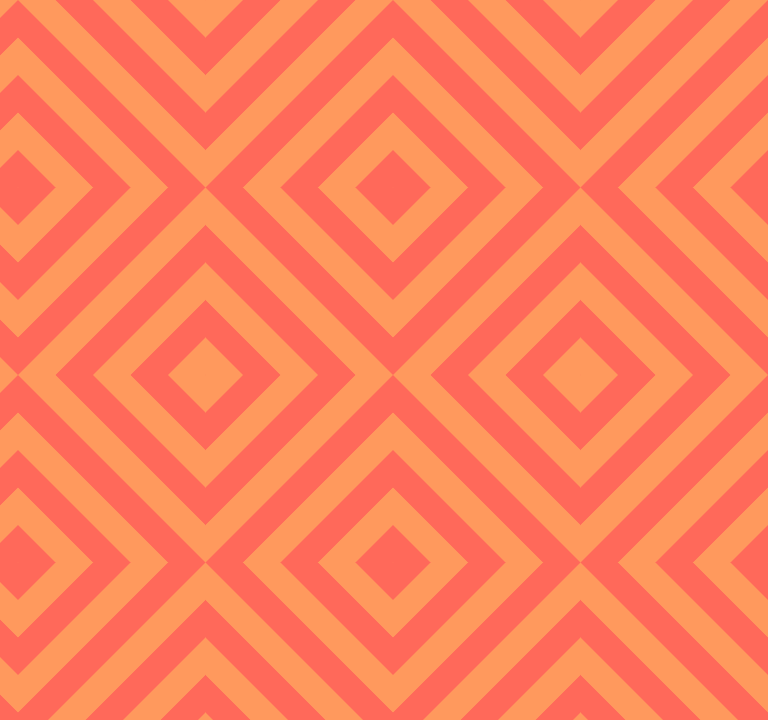
Write a WebGL 1 fragment shader that draws this pattern.

```glsl
precision highp float;
// Concentric diamonds in two warm colours on a square lattice.
// The diamond (L1) distance inside each folded cell is cut into equal bands;
// band parity picks the colour, so inverted diamonds appear at cell corners.

uniform vec2 u_resolution;

const vec3 CORAL = vec3(1.0, 0.412, 0.353);
const vec3 ORANGE = vec3(1.0, 0.600, 0.365);

const float CELL = 0.52083;           // cell side, in canvas heights
const float BANDS = 10.0;             // bands per cell side
const vec2 CENTRE = vec2(0.025, 0.73958); // centre of one coral diamond

// Diamond distance to the nearest lattice point, in cell sides
float diamondDistance(vec2 p, vec2 centre, float cell) {
  vec2 q = abs(fract((p - centre) / cell + 0.5) - 0.5);
  return q.x + q.y;
}

// 0 on even bands, 1 on odd ones, with edges softened over `blur` bands
float bandParity(float t, float blur) {
  float fromMiddle = abs(mod(t + 0.5, 2.0) - 1.0);
  return smoothstep(0.5 - blur, 0.5 + blur, fromMiddle);
}

void main() {
  vec2 p = gl_FragCoord.xy / u_resolution.y;
  float t = BANDS * diamondDistance(p, CENTRE, CELL);

  // Half a pixel measured across a diagonal edge, in bands
  float blur = 0.5 * sqrt(2.0) * BANDS / (CELL * u_resolution.y);
  gl_FragColor = vec4(mix(CORAL, ORANGE, bandParity(t, blur)), 1.0);
}
```
